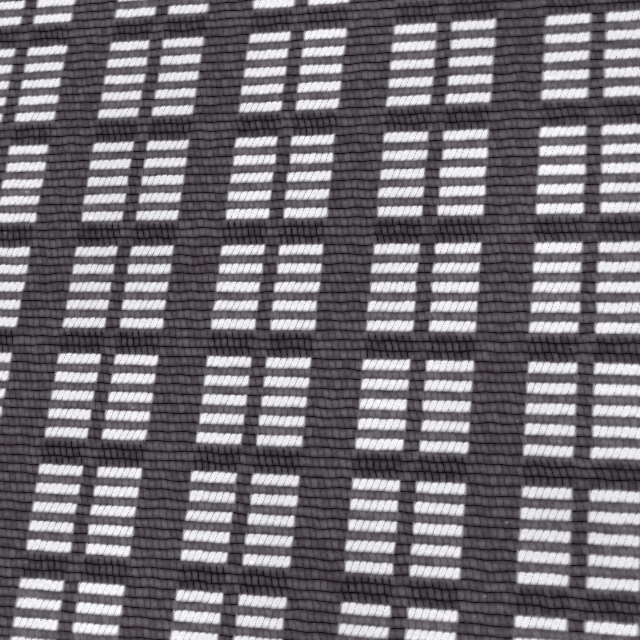
A three.js fragment shader for this texture:

```glsl
varying vec2 vUv;

const vec3 GAP = vec3(0.10, 0.07, 0.10);
const vec3 CHARCOAL = vec3(0.28, 0.255, 0.28);
const vec3 SLATE = vec3(0.45, 0.44, 0.46);
const vec3 SILVER = vec3(0.66, 0.65, 0.67);
const vec3 WHITE = vec3(0.93, 0.93, 0.95);

const float RIBS = 12.0;      // weft ribs per cell
const float WARPS = 24.0;     // warp threads per cell
const float BARS = 6.0;       // bar slots per cell, the last one left dark
const float BEADS = 7.0;      // stitches in each bar
const float BLOCK_HALF = 0.145;
const float BAR_HALF = 0.052;
const float BAR_MID = 0.055;

float hash(vec2 p) {
  return fract(sin(dot(p, vec2(127.1, 311.7))) * 4375.85);
}

vec2 gradient(vec2 cell) {
  float angle = 6.2832 * hash(cell);
  return vec2(cos(angle), sin(angle));
}

float gradientNoise(vec2 p) {
  vec2 i = floor(p), f = fract(p);
  vec2 w = f * f * f * (f * (f * 6.0 - 15.0) + 10.0);
  vec2 e = vec2(1.0, 0.0);
  float low = mix(dot(gradient(i), f), dot(gradient(i + e.xy), f - e.xy), w.x);
  float high = mix(dot(gradient(i + e.yx), f - e.yx), dot(gradient(i + e.xx), f - e.xx), w.x);
  return mix(low, high, w.y);
}

// Tilted cloth plane: x counts cell columns, y counts cell rows downward
vec2 clothCoords(vec2 p) {
  vec3 h = vec3(p.x, 1.0 - p.y, 1.0);
  float depth = dot(h, vec3(0.0772, 0.0893, 0.4236));
  vec2 q = vec2(dot(h, vec3(0.7307, 0.1229, -0.1346)),
                dot(h, vec3(0.0375, 0.6123, -0.0464))) / depth;
  return q * vec2(3.0, 5.0) - vec2(0.11, 0.29) * q * (1.0 - q);
}

// Rounded cross-section of a thread, y in -0.5..0.5
float roundness(float y) {
  return sqrt(max(0.0, 1.0 - 4.0 * y * y));
}

float band(float d, float halfWidth, float soft) {
  return 1.0 - smoothstep(halfWidth - soft, halfWidth + soft, abs(d));
}

// Offset from the centre of the nearer of the two blocks in a cell
float blockOffset(float u) {
  float x = fract(u + 0.16) - 0.16;
  return x < 0.337 ? x - 0.145 : x - 0.532;
}

// Dark plain weave; knot sets how strongly the warp breaks the ribs
vec3 darkWeave(vec2 cloth, float knot) {
  float rib = cloth.y * RIBS - 0.16;
  rib += 0.22 * gradientNoise(cloth * vec2(9.0, 5.0));
  float id = floor(rib);
  float y = fract(rib) - 0.5;
  float warp = cloth.x * WARPS + 0.5 * mod(id, 2.0) - 0.35 * y;
  float x = fract(warp) - 0.5;
  float light = roundness(y) * mix(1.0, roundness(x), knot);
  light *= 0.85 + 0.3 * hash(vec2(floor(warp), id));
  vec3 color = mix(GAP, CHARCOAL, smoothstep(0.05, 0.75, light));
  return mix(color, SLATE, 0.6 * smoothstep(0.65, 1.1, light));
}

// Stitched bar: xyz is colour, w is coverage
vec4 paleBar(vec2 cloth, float dx, float soft) {
  float slot = floor(cloth.y * BARS + 0.05);
  float dy = cloth.y - slot / BARS - BAR_MID;
  dy += 0.007 * gradientNoise(vec2(cloth.x * 11.0, slot * 3.7));
  float stitch = (dx / (2.0 * BLOCK_HALF) + 0.5) * BEADS + 6.0 * dy;
  float bead = roundness(fract(stitch) - 0.5);
  float tone = hash(vec2(floor(stitch) + 9.0 * floor(cloth.x * 2.0 + 0.2), slot));
  float halfHeight = BAR_HALF * (0.84 + 0.16 * bead + 0.06 * (tone - 0.5));
  float cover = band(dy, halfHeight, 0.012 * soft) * band(dx, BLOCK_HALF, 0.012 * soft);
  cover *= 1.0 - step(BARS - 1.5, mod(slot, BARS));
  float crown = roundness(clamp((dy + 0.006) / (2.3 * BAR_HALF), -0.5, 0.5));
  float light = crown * mix(0.5, 1.0, pow(bead, 0.6 / soft)) * (0.9 + 0.15 * tone);
  vec3 color = mix(SLATE, SILVER, smoothstep(0.25, 0.6, light));
  return vec4(mix(color, WHITE, smoothstep(0.55, 0.88, light)), cover);
}

void main() {
  vec2 cloth = clothCoords(vUv);
  cloth.x += 0.012 * gradientNoise(cloth * vec2(1.5, 6.0));
  float soft = mix(1.0, 1.7, smoothstep(0.3, 0.75, length(vUv - vec2(0.45, 0.42))));

  // Ground weave, knotted between rows and greyer between bars
  float dx = blockOffset(cloth.x);
  float inBlock = band(dx, BLOCK_HALF, 0.02);
  float betweenRows = band(fract(cloth.y) - 0.895, 0.1, 0.02);
  float knot = mix(0.4, 0.95, inBlock * betweenRows);
  vec3 color = darkWeave(cloth, knot / soft);
  color *= 1.0 - 0.15 * inBlock * betweenRows;
  color += 0.06 * inBlock * (1.0 - betweenRows);

  // Pale bars
  vec4 bar = paleBar(cloth, dx, soft);
  color = mix(color, bar.rgb, bar.a);

  // Fibre grain, stray lint and broad light
  color += 0.06 * gradientNoise(vUv * 170.0);
  color += 0.15 * smoothstep(0.48, 0.7, gradientNoise(vUv * vec2(60.0, 95.0)));
  color *= 1.0 + 0.08 * gradientNoise(vUv * 3.0);
  gl_FragColor = vec4(clamp(color, 0.0, 1.0), 1.0);
}
```
